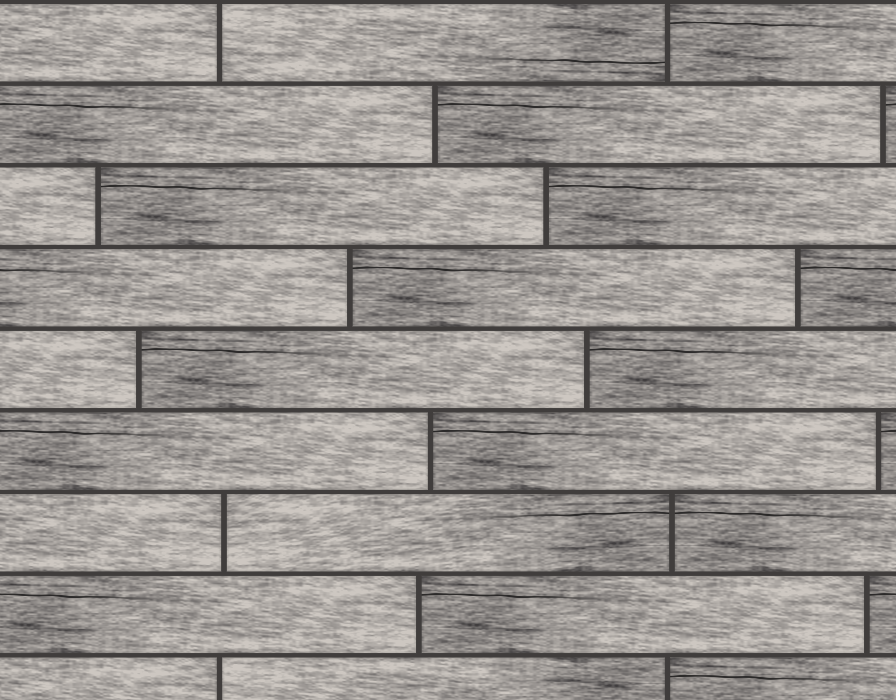
Write a WebGL 1 fragment shader that draws this texture.

```glsl
precision highp float;
// Weathered grey timber planks in staggered rows, two planks wide, repeating every eight rows.
// Each plank shares one grain made of stretched value noise with a long crack near one end;
// two planks of the cycle are turned around, and dark joints separate them all.

uniform vec2 u_resolution;

float hash(vec2 p) {
  return fract(sin(dot(p, vec2(127.1, 311.7))) * 43758.55);
}

float noise(vec2 p) {
  vec2 cell = floor(p), f = fract(p);
  f = f * f * (3.0 - 2.0 * f);
  return mix(mix(hash(cell), hash(cell + vec2(1.0, 0.0)), f.x),
             mix(hash(cell + vec2(0.0, 1.0)), hash(cell + vec2(1.0, 1.0)), f.x), f.y);
}

// Stagger of each row, as a fraction of a plank length
float rowOffset(float row) {
  vec4 offsets = row < 4.0 ? vec4(0.49, 0.971, 0.219, 0.781)
                           : vec4(0.31, 0.961, 0.5, 0.935);
  return dot(offsets, vec4(equal(vec4(mod(row, 4.0)), vec4(0.0, 1.0, 2.0, 3.0))));
}

// Wood colour; s is measured in plank heights from the top left corner
vec3 wood(vec2 s, float along, float pixel) {
  // Fibres drift downwards towards the pale end
  vec2 g = s;
  g.y -= 0.008 * s.x * s.x + 0.05 * noise(s * vec2(1.3, 2.0));

  // Layers from broad stains to fine flecks
  float tone = 0.86 + mix(-0.15, 0.07, smoothstep(0.0, 0.75, along));
  tone += 0.26 * (noise(g * vec2(1.1, 4.0) + 3.0) - 0.5);
  tone += 0.32 * (noise(g * vec2(3.0, 22.0) + 17.0) - 0.5);
  tone += 0.42 * (noise(g * vec2(8.0, 43.0) + 41.0) - 0.5);
  tone += 0.32 * (noise(g * vec2(24.0, 52.0) + 73.0) - 0.5);

  // Thin dark streaks, strongest at the worn end
  float streak = smoothstep(0.7, 0.95, noise(g * vec2(1.6, 25.0) + 97.0));
  tone -= streak * mix(0.38, 0.08, smoothstep(0.2, 0.9, along));
  vec3 color = mix(vec3(0.25, 0.24, 0.245), vec3(0.73, 0.71, 0.69), clamp(tone, 0.0, 1.15));

  // Long tapering crack
  float crackY = 0.255 + 0.045 * smoothstep(0.0, 0.42, along)
               + 0.016 * (noise(vec2(s.x * 4.0, 5.0)) - 0.5);
  float halfWidth = 0.013 * (0.6 + 0.7 * noise(vec2(s.x * 5.0, 9.0)));
  float crack = 1.0 - smoothstep(halfWidth - 0.5 * pixel, halfWidth + 0.5 * pixel,
                                 abs(s.y - crackY));
  crack *= 1.0 - smoothstep(0.22, 0.46, along);
  return mix(color, vec3(0.13, 0.125, 0.125), 0.9 * crack);
}

void main() {
  vec2 uv = gl_FragCoord.xy / u_resolution;
  float pixel = 8.571 / u_resolution.y;

  // Rows counted from the top, planks counted along each row
  float v = (1.0 - uv.y) * 8.571 - 0.024;
  float row = floor(mod(floor(v) + 0.5, 8.0));
  float u = uv.x * 2.0 - rowOffset(row);
  vec2 local = vec2(fract(u), fract(v));

  // Turned planks: one rotated, one mirrored
  bool middle = floor(u) == 0.0;
  if (middle && (row == 0.0 || row == 6.0)) local.x = 1.0 - local.x;
  if (middle && row == 0.0) local.y = 1.0 - local.y;

  vec2 s = local * vec2(5.486, 1.0);
  vec3 color = wood(s, local.x, pixel);

  // Joints, with a faint shadow on the plank edges
  vec2 edge = min(local, 1.0 - local) * vec2(5.486, 1.0) - vec2(0.034, 0.027);
  float gap = min(edge.x, edge.y);
  color *= 0.9 + 0.1 * smoothstep(0.0, 0.04, gap);
  float joint = 1.0 - smoothstep(-0.5 * pixel, 0.5 * pixel, gap);
  color = mix(color, vec3(0.25, 0.24, 0.235), joint);

  gl_FragColor = vec4(color, 1.0);
}
```
